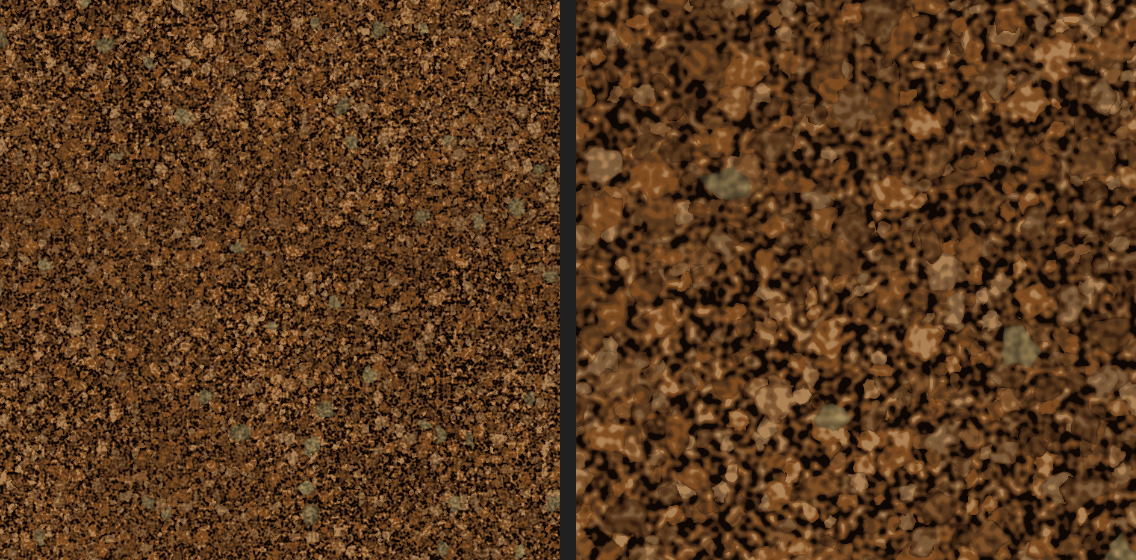
Left: the whole. Right: its middle third, enlarged.
Reproduce this texture procedurally as a WebGL 2 fragment shader.

```glsl
#version 300 es
precision highp float;
// Polished brown granite: tan and rust grains in a dark, finely speckled matrix.

uniform vec2 u_resolution;
out vec4 fragColor;

const vec3 BLACK = vec3(0.055, 0.028, 0.012);
const vec3 UMBER = vec3(0.23, 0.13, 0.06);
const vec3 BROWN = vec3(0.35, 0.22, 0.11);
const vec3 RUST  = vec3(0.50, 0.295, 0.12);
const vec3 TAN   = vec3(0.49, 0.36, 0.23);
const vec3 CREAM = vec3(0.68, 0.51, 0.33);
const vec3 KHAKI = vec3(0.47, 0.41, 0.27);

// Two random values in 0..1 for an integer cell.
vec2 hash2(vec2 cell) {
    uvec2 v = uvec2(ivec2(cell)) * 1664525u + 1013904223u;
    v.x += v.y * 1664525u;
    v.y += v.x * 1664525u;
    v ^= v >> 16u;
    v.x += v.y * 1664525u;
    v.y += v.x * 1664525u;
    v ^= v >> 16u;
    return vec2(v & 65535u) / 65535.0;
}

float cornerSlope(vec2 cell, vec2 offset) {
    float angle = 6.28319 * hash2(cell).x;
    return dot(vec2(cos(angle), sin(angle)), offset);
}

// Gradient noise, roughly -0.7..0.7.
float noise(vec2 p) {
    vec2 i = floor(p), f = p - i;
    vec2 u = f * f * f * (f * (f * 6.0 - 15.0) + 10.0);
    vec2 e = vec2(1.0, 0.0);
    float low = mix(cornerSlope(i, f), cornerSlope(i + e, f - e), u.x);
    float high = mix(cornerSlope(i + e.yx, f - e.yx), cornerSlope(i + 1.0, f - 1.0), u.x);
    return mix(low, high, u.y);
}

// Scattered ragged ellipses: x = coverage, y = shade, z = hue, w = rim.
vec4 grains(vec2 p, float density, float presence, float seed) {
    vec2 q = p * density;
    q += 0.20 * vec2(noise(q * 2.3 + seed), noise(q * 2.3 + seed + 40.0));
    float rough = 0.30 * noise(q * 5.0 + seed);
    vec2 home = floor(q);
    vec4 found = vec4(0.0);
    float top = -1.0;
    for (int y = -1; y <= 1; y++) {
        for (int x = -1; x <= 1; x++) {
            vec2 cell = home + vec2(x, y);
            vec2 place = hash2(cell + seed);
            vec2 form = hash2(cell + seed + 311.0);
            vec2 look = hash2(cell + seed + 727.0);
            vec2 rank = hash2(cell + seed + 953.0);
            if (rank.x > presence) continue;
            float angle = 0.8 + 2.6 * (form.x - 0.5);
            float c = cos(angle), s = sin(angle);
            vec2 d = mat2(c, -s, s, c) * (q - cell - place);
            float size = mix(0.32, 0.56, form.y);
            float aspect = mix(0.55, 0.95, rank.y);
            float r = length(d / vec2(size, size * aspect)) + rough;
            float cover = 1.0 - smoothstep(0.86, 1.04, r);
            if (cover > 0.0 && rank.x + cover > top) {
                top = rank.x + cover;
                found = vec4(cover, look, smoothstep(0.65, 0.95, r));
            }
        }
    }
    return found;
}

// Maps tone 0..1 to mineral colour; hue moves the midtones from rust to tan.
vec3 mineral(float tone, float hue) {
    vec3 middle = mix(RUST, TAN, smoothstep(0.3, 0.85, hue));
    vec3 color = mix(BLACK, UMBER, smoothstep(0.07, 0.25, tone));
    color = mix(color, BROWN, smoothstep(0.25, 0.46, tone));
    color = mix(color, middle, smoothstep(0.46, 0.70, tone));
    return mix(color, CREAM, smoothstep(0.74, 0.96, tone));
}

void main() {
    vec2 p = gl_FragCoord.xy / min(u_resolution.x, u_resolution.y);

    // Fine speckle and slow drifts across the slab.
    float speckle = noise(p * 190.0) + 0.7 * noise(p * 97.0 + 60.0);
    float clusters = noise(p * 24.0 + 90.0);
    float drift = noise(p * 3.2 + 17.0) + 0.5 * noise(p * 7.0 + 31.0);
    float haze = smoothstep(-0.15, 0.45, noise(p * 2.6 + 5.0));

    // Dark matrix, overlaid by small and then large grains.
    float tone = 0.33 + 1.05 * speckle + 0.22 * clusters;
    float hue = 0.5 + 0.7 * noise(p * 60.0 + 120.0);
    vec4 small = grains(p, 72.0, 0.80, 1300.0);
    vec4 large = grains(p, 37.0, 0.68, 2600.0);
    float mottle = 0.48 * speckle;
    tone = mix(tone, mix(0.36, 0.88, small.y) + mottle - 0.16 * small.w, small.x);
    tone = mix(tone, mix(0.46, 0.90, large.y) + mottle - 0.20 * large.w, large.x);
    hue = mix(mix(hue, small.z, small.x), large.z, large.x);

    // Clouded areas have lower contrast.
    tone += 0.10 * drift;
    tone = mix(tone, 0.47, 0.28 * haze);
    vec3 color = mineral(tone, hue);

    // Rare grey-green crystals.
    vec4 crystal = grains(p, 30.0, 0.05, 3900.0);
    vec3 crystalColor = KHAKI * (0.82 + 0.3 * crystal.y + 0.45 * speckle - 0.2 * crystal.w);
    color = mix(color, crystalColor, 0.85 * crystal.x);

    fragColor = vec4(color, 1.0);
}
```
